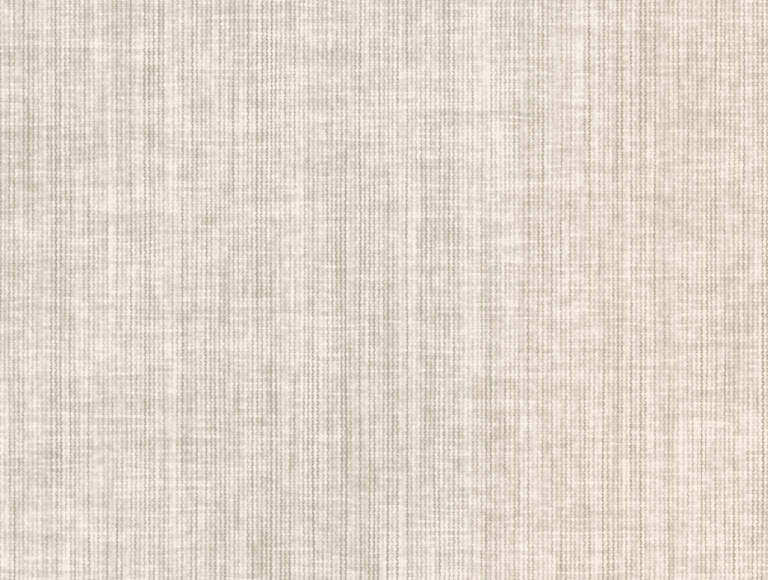
Give the GLSL for this texture, as a WebGL 2 fragment shader.

```glsl
#version 300 es
precision highp float;
precision highp int;
// Pale linen weave: long dark warp grooves crossed by fine, slubby weft threads.

uniform vec2 u_resolution;
out vec4 outColor;

const float TAU = 6.2831853;
const vec3 SHADOW = vec3(0.78, 0.75, 0.692);
const vec3 LIGHT = vec3(0.93, 0.90, 0.853);
const vec3 WARM_TINT = vec3(0.008, -0.002, -0.004);

const float WARP_COUNT = 124.0;    // vertical threads per canvas height
const float WEFT_COUNT = 176.0;    // horizontal threads per canvas height
const float BASE_TONE = 1.0;       // 0 is SHADOW, 1 is LIGHT
const float GROOVE_DEPTH = 1.0;
const float BEADING = 0.32;        // how far the weft interrupts each groove
const float ZIGZAG = 0.08;         // sideways shift of alternate rows
const float WARP_CONTRAST = 0.24;
const float WEFT_CONTRAST = 0.22;
const float GRAIN = 0.26;
const float WARP_BANDS = 0.13;
const float WEFT_BANDS = 0.09;
const float CLOUD_CONTRAST = 0.05;
const int SAMPLES = 3;             // supersampling per axis

// Integer hash of a lattice cell, from -1 to 1
float hash(ivec2 cell, int seed) {
    uvec2 q = uvec2(cell);
    uint h = q.x * 1664525u + q.y * 22695477u + uint(seed) * 69069u;
    h = (h ^ (h >> 16)) * 73244475u;
    h = (h ^ (h >> 15)) * 73244475u;
    h ^= h >> 16;
    return float(h >> 8) / 8388608.0 - 1.0;
}

// Variation along one thread, independent of its neighbours
float streak(float thread, float along, int seed) {
    int i = int(floor(along));
    float f = smoothstep(0.0, 1.0, fract(along));
    int t = int(thread);
    return mix(hash(ivec2(t, i), seed), hash(ivec2(t, i + 1), seed), f);
}

// Smooth value noise, from -1 to 1
float noise(vec2 p, int seed) {
    float row = floor(p.y);
    float f = smoothstep(0.0, 1.0, p.y - row);
    return mix(streak(row, p.x, seed), streak(row + 1.0, p.x, seed), f);
}

float weaveTone(vec2 p) {
    float y = p.y * WEFT_COUNT + 0.5 * noise(p * vec2(14.0, 50.0), 1);
    float row = floor(y);
    float weftWave = cos(TAU * y);

    // Warp threads wander slightly and step aside at alternate rows
    float x = p.x * WARP_COUNT + 0.18 * noise(p * vec2(50.0, 5.0), 2);
    x += ZIGZAG * sin(0.5 * TAU * y);
    float warp = floor(x);
    float grooveId = floor(x + 0.5);

    // Grooves between warp threads, some faint and some deep
    float groove = pow(0.5 + 0.5 * cos(TAU * x), 1.7);
    float strength = 0.9 + 0.28 * hash(ivec2(int(grooveId), 0), 13)
                   + 0.38 * streak(grooveId, p.y * 3.5, 3)
                   + 0.28 * streak(grooveId, p.y * 30.0, 4);
    groove *= max(strength, 0.0) * (1.0 + BEADING * weftWave);

    // Uneven yarn in both directions, and fine fibres
    float warpYarn = 0.7 * streak(warp, p.y * 4.0, 5)
                   + 0.6 * streak(warp, p.y * 40.0, 6);
    float weftYarn = 0.65 * streak(row, p.x * 9.0, 7)
                   + 0.75 * streak(row, p.x * 34.0, 8);
    float fibre = noise(p * vec2(210.0, 290.0), 9);

    // Groups of threads and soft broad clouds
    float warpBands = noise(p * vec2(42.0, 2.2), 10);
    float weftBands = noise(p * vec2(4.0, 60.0), 11);
    float clouds = noise(p * 4.0, 12);

    return BASE_TONE - GROOVE_DEPTH * groove
         + WARP_CONTRAST * warpYarn + WEFT_CONTRAST * weftYarn + GRAIN * fibre
         + WARP_BANDS * warpBands + WEFT_BANDS * weftBands
         + CLOUD_CONTRAST * clouds;
}

void main() {
    // Average the fine weave over the pixel
    float tone = 0.0;
    for (int j = 0; j < SAMPLES; j++) {
        for (int i = 0; i < SAMPLES; i++) {
            vec2 offset = (vec2(i, j) + 0.5) / float(SAMPLES) - 0.5;
            tone += weaveTone((gl_FragCoord.xy + offset) / u_resolution.y);
        }
    }
    tone /= float(SAMPLES * SAMPLES);

    // Gentle light from the right, warmest in the lower right corner
    vec2 uv = gl_FragCoord.xy / u_resolution;
    tone += 0.12 * (uv.x - 0.5);
    float warmth = smoothstep(0.4, 1.0, uv.x) * (1.0 - 0.5 * uv.y);

    vec3 color = mix(SHADOW, LIGHT, clamp(tone, -0.5, 1.25));
    outColor = vec4(color + WARM_TINT * warmth, 1.0);
}
```
